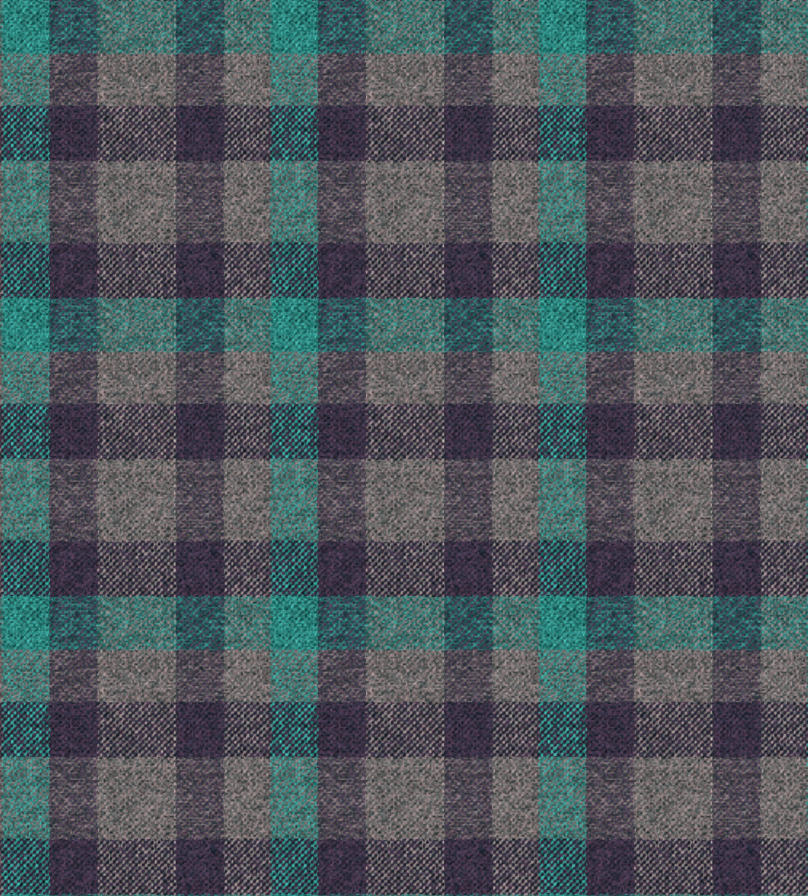
Write a WebGL 2 fragment shader that draws this texture.

```glsl
#version 300 es
precision highp float;
// Woven check cloth: teal, navy and heather grey bands cross as warp and weft.
// A diagonal twill wave picks the thread on top; stretched value noise adds
// slubs and fuzz. Each pixel averages a small grid of samples for smooth edges.

uniform vec2 u_resolution;
out vec4 outColor;

const vec2 TILE_SIZE = vec2(0.2995, 0.3327);   // one check, in canvas heights
const float LEFT_MARGIN = 0.0026;
const float WARP_ENDS[5] = float[5](0.176, 0.355, 0.648, 0.826, 1.0);
const float WEFT_ENDS[5] = float[5](0.180, 0.355, 0.540, 0.815, 1.0);
const int TEAL = 0, NAVY = 1, GREY = 2;
const int WARP_YARNS[5] = int[5](TEAL, NAVY, GREY, NAVY, GREY);
const int WEFT_YARNS[5] = int[5](TEAL, GREY, NAVY, GREY, NAVY);
const vec3 YARN_COLORS[3] = vec3[3](
    vec3(0.165, 0.49, 0.465), vec3(0.215, 0.185, 0.255), vec3(0.415, 0.395, 0.395));
const vec3 FLECK_TINT = vec3(0.08, -0.03, -0.03);
const vec2 TWILL_COUNT = vec2(42.0, 46.0);     // twill waves per check
const vec2 FIBER_COUNT = vec2(168.0, 184.0);   // fine fibres per check
const float SLUB_STRETCH = 0.3;                // lower draws longer slubs
const float BEAD = 0.6;                        // breaks the diagonals into dots
const float CRISP_EDGE = 0.7, FUZZY_EDGE = 1.3;
const float NAVY_WEFT_BIAS = -0.10;
const float LIFT_FUZZ = 0.9;                   // stray fibres roughen the twill
const float RELIEF = 0.20, SLUB_DEPTH = 0.55, GRAIN_DEPTH = 0.55;
const float THREAD_TONE = 0.14;
const float EDGE_WOBBLE = 0.007;
const float PALE_THREAD_X = 0.643, PALE_THREAD_WIDTH = 0.005;
const int GRID = 3;                            // samples per pixel side
const float TAU = 6.28318;

float hash(vec2 p) {
    vec3 q = fract(vec3(p.xyx) * 0.1031);
    q += dot(q, q.yzx + 33.33);
    return fract((q.x + q.y) * q.z);
}

// Value noise that wraps, so every check carries the same wear.
float wrapNoise(vec2 tilePos, vec2 count, float seed) {
    vec2 p = tilePos * count;
    vec2 cell = floor(p);
    vec2 f = fract(p);
    f = f * f * (3.0 - 2.0 * f);
    vec2 a = mod(cell, count) + seed;
    vec2 b = mod(cell + 1.0, count) + seed;
    return mix(mix(hash(a), hash(vec2(b.x, a.y)), f.x),
               mix(hash(vec2(a.x, b.y)), hash(b), f.x), f.y);
}

int yarnAt(float t, float ends[5], int yarns[5]) {
    for (int i = 0; i < 4; i++) {
        if (t < ends[i]) return yarns[i];
    }
    return yarns[4];
}

vec3 cloth(vec2 canvasPos) {
    vec2 tile = fract((canvasPos - vec2(LEFT_MARGIN, 0.0)) / TILE_SIZE);

    // Bands, with edges that step slightly from thread to thread
    vec2 thread = floor(tile * TWILL_COUNT * 2.0);
    vec2 threadTone = vec2(hash(vec2(thread.x, 7.0)), hash(vec2(thread.y, 19.0))) - 0.5;
    vec2 bandPos = fract(tile + EDGE_WOBBLE * threadTone.yx);
    int warpYarn = yarnAt(bandPos.x, WARP_ENDS, WARP_YARNS);
    int weftYarn = yarnAt(bandPos.y, WEFT_ENDS, WEFT_YARNS);

    // Fibres: slubs along each thread direction, and fine grain
    vec2 longCount = floor(FIBER_COUNT * SLUB_STRETCH);
    float warpSlub = wrapNoise(tile, vec2(FIBER_COUNT.x, longCount.y), 11.0) - 0.5;
    float weftSlub = wrapNoise(tile, vec2(longCount.x, FIBER_COUNT.y), 53.0) - 0.5;
    float grain = wrapNoise(tile, FIBER_COUNT, 97.0) - 0.5;

    // Twill: rising diagonals beaded by the opposite diagonal
    vec2 phase = TAU * tile * TWILL_COUNT;
    float lift = (cos(phase.x + phase.y) + BEAD * cos(phase.x - phase.y)) / (1.0 + BEAD);
    bool crisp = weftYarn == NAVY || warpYarn == weftYarn;
    float edge = crisp ? CRISP_EDGE : FUZZY_EDGE;
    float bias = weftYarn == NAVY ? NAVY_WEFT_BIAS : 0.0;
    float warpOnTop = smoothstep(-edge, edge, lift + bias + LIFT_FUZZ * (warpSlub - weftSlub));
    vec3 color = mix(YARN_COLORS[weftYarn], YARN_COLORS[warpYarn], warpOnTop);

    // Shading follows whichever thread is on top
    float slub = mix(weftSlub, warpSlub, warpOnTop);
    float tone = mix(threadTone.y, threadTone.x, warpOnTop);
    float shade = 1.0 + RELIEF * (crisp ? lift : 0.6 * lift);
    shade += SLUB_DEPTH * slub + GRAIN_DEPTH * grain + THREAD_TONE * tone;

    // One pale, dotted warp thread beside the wide grey band
    float pale = 1.0 - smoothstep(0.0, PALE_THREAD_WIDTH, abs(tile.x - PALE_THREAD_X));
    shade += 0.35 * pale * (0.5 + 0.5 * cos(phase.y));
    return color * shade + FLECK_TINT * grain;
}

void main() {
    vec3 sum = vec3(0.0);
    for (int j = 0; j < GRID; j++) {
        for (int i = 0; i < GRID; i++) {
            vec2 offset = (vec2(i, j) + 0.5) / float(GRID) - 0.5;
            vec2 pos = (gl_FragCoord.xy + offset) / u_resolution.y;
            sum += cloth(vec2(pos.x, 1.0 - pos.y));
        }
    }
    outColor = vec4(clamp(sum / float(GRID * GRID), 0.0, 1.0), 1.0);
}
```
